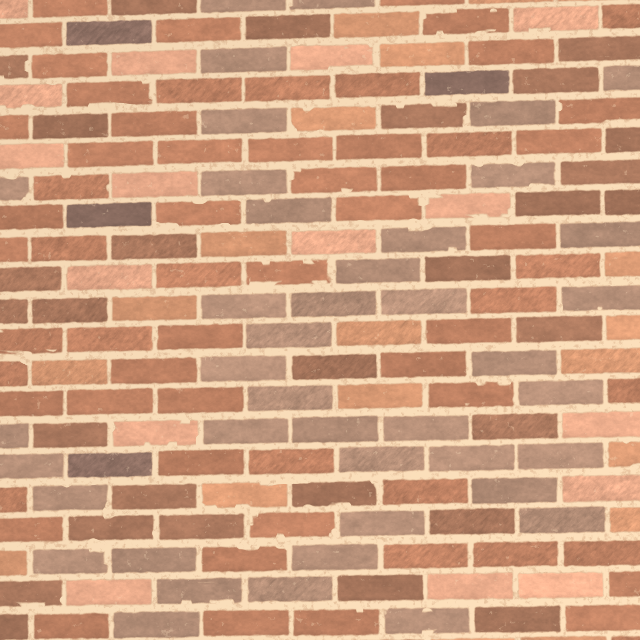
Reproduce this texture procedurally as a WebGL 2 fragment shader.

```glsl
#version 300 es
precision highp float;
// Sunlit running-bond brick wall with pale rough mortar and slightly tilted courses.

uniform vec2 u_resolution;
out vec4 outColor;

const vec3 MORTAR = vec3(0.97, 0.86, 0.72);
const vec3 MORTAR_SHADE = vec3(0.87, 0.72, 0.58);
const vec3 RED = vec3(0.75, 0.51, 0.39);
const vec3 BROWN = vec3(0.65, 0.46, 0.36);
const vec3 MAUVE = vec3(0.71, 0.56, 0.47);
const vec3 ORANGE = vec3(0.86, 0.61, 0.46);
const vec3 PINK = vec3(0.94, 0.69, 0.56);
const vec3 CHARCOAL = vec3(0.56, 0.44, 0.39);

const vec2 BRICK_HALF = vec2(0.0668, 0.0192);

float hash(vec2 p) {
    vec3 q = fract(p.xyx * 0.1031);
    q += dot(q, q.yzx + 33.33);
    return fract((q.x + q.y) * q.z);
}

float noise(vec2 p) {
    vec2 i = floor(p), f = fract(p);
    f = f * f * (3.0 - 2.0 * f);
    float low = mix(hash(i), hash(i + vec2(1, 0)), f.x);
    float high = mix(hash(i + vec2(0, 1)), hash(i + vec2(1, 1)), f.x);
    return mix(low, high, f.y);
}

float fbm(vec2 p) {
    float sum = 0.0, amplitude = 0.5;
    for (int i = 0; i < 4; i++) {
        sum += amplitude * noise(p);
        p = p * 2.03 + 17.7;
        amplitude *= 0.5;
    }
    return sum / 0.9375;
}

float roundedBox(vec2 p, vec2 halfSize, float radius) {
    vec2 q = abs(p) - halfSize + radius;
    return length(max(q, 0.0)) + min(max(q.x, q.y), 0.0) - radius;
}

// Continuous course number, counted downward; courses tilt and widen slightly.
float courseAt(vec2 uv) {
    float depth = 1.0 - uv.y;
    float t = depth + mix(0.032, 0.014, depth) * (uv.x - 0.52) - 0.0404;
    return 21.1 * t - 0.71 * t * t;
}

// Fired clay tone chosen per brick.
vec3 brickTone(vec2 id) {
    float pick = hash(id + 41.3);
    vec3 tone = RED;
    tone = mix(tone, BROWN, step(0.32, pick));
    tone = mix(tone, MAUVE, step(0.54, pick));
    tone = mix(tone, ORANGE, step(0.74, pick));
    tone = mix(tone, PINK, step(0.89, pick));
    tone = mix(tone, CHARCOAL, step(0.95, pick));
    return tone * (0.95 + 0.10 * hash(id + 7.9));
}

vec3 brickSurface(vec2 uv, vec2 local, vec2 id) {
    vec2 seed = id * 13.7 + 60.0;
    float cloud = fbm(uv * vec2(38.0, 65.0) + seed) - 0.5;
    float grain = fbm(uv * vec2(190.0, 240.0) + seed) - 0.5;
    float slanted = fbm(vec2(uv.x + uv.y, uv.y - uv.x) * vec2(75.0, 190.0) + seed) - 0.5;
    float roughness = step(0.78, hash(id + 90.1));
    float relief = 0.16 * cloud + 0.12 * grain + 0.22 * roughness * slanted;
    vec3 color = brickTone(id) * (1.0 + relief);
    // Small pale flecks and a darker lower lip.
    color = mix(color, MORTAR, 0.3 * smoothstep(0.73, 0.86, fbm(uv * 110.0 + seed)));
    float lip = smoothstep(0.6, 1.0, -local.y / BRICK_HALF.y);
    return color * (1.0 - 0.05 * lip);
}

vec3 mortarSurface(vec2 uv, float edge) {
    float sand = fbm(uv * 170.0);
    float shade = 0.65 * (1.0 - smoothstep(0.0, 0.0028, edge));
    shade += 0.75 * smoothstep(0.52, 0.85, sand);
    return mix(MORTAR, MORTAR_SHADE, clamp(shade, 0.0, 1.0));
}

void main() {
    vec2 uv = gl_FragCoord.xy / u_resolution;
    float pixel = 1.0 / min(u_resolution.x, u_resolution.y);

    // Course and brick cells; alternate courses shift by half a brick.
    float course = courseAt(uv);
    float row = floor(course + 0.5);
    float odd = mod(row, 2.0);
    float columns = 7.17 - 0.09 * (1.0 - uv.y);
    float shortEnd = 0.016 * odd * (1.0 - smoothstep(0.06, 0.16, uv.x));
    float across = (uv.x - 0.1016 - shortEnd) * columns - 0.5 * odd;
    across += 0.025 * (hash(vec2(row + 5.0, 3.0)) - 0.5);
    vec2 id = vec2(floor(across), row);
    vec2 local = vec2((fract(across) - 0.5) / columns, (row + 0.04 * odd - course) / 20.43);

    // Uneven placement, size and chipped outline.
    local += vec2(0.0022, 0.0014) * (vec2(hash(id + 2.1), hash(id + 8.4)) - 0.5);
    vec2 size = BRICK_HALF - vec2(0.0014, 0.0012) * hash(id + 15.2);
    float wear = 0.0032 * (fbm(uv * 95.0) - 0.5);
    float chip = 0.005 * smoothstep(0.68, 0.82, noise(uv * 48.0 + 9.0));
    float edge = roundedBox(local, size, 0.0025) + wear + chip * step(0.8, hash(id + 31.0));

    float mortarMask = smoothstep(-pixel, pixel, edge);
    vec3 color = mix(brickSurface(uv, local, id), mortarSurface(uv, edge), mortarMask);

    // Soft sunlight rises toward the lower right.
    color *= 0.98 + 0.05 * (0.5 * uv.x + 0.5 * (1.0 - uv.y));
    outColor = vec4(clamp(color, 0.0, 1.0), 1.0);
}
```
